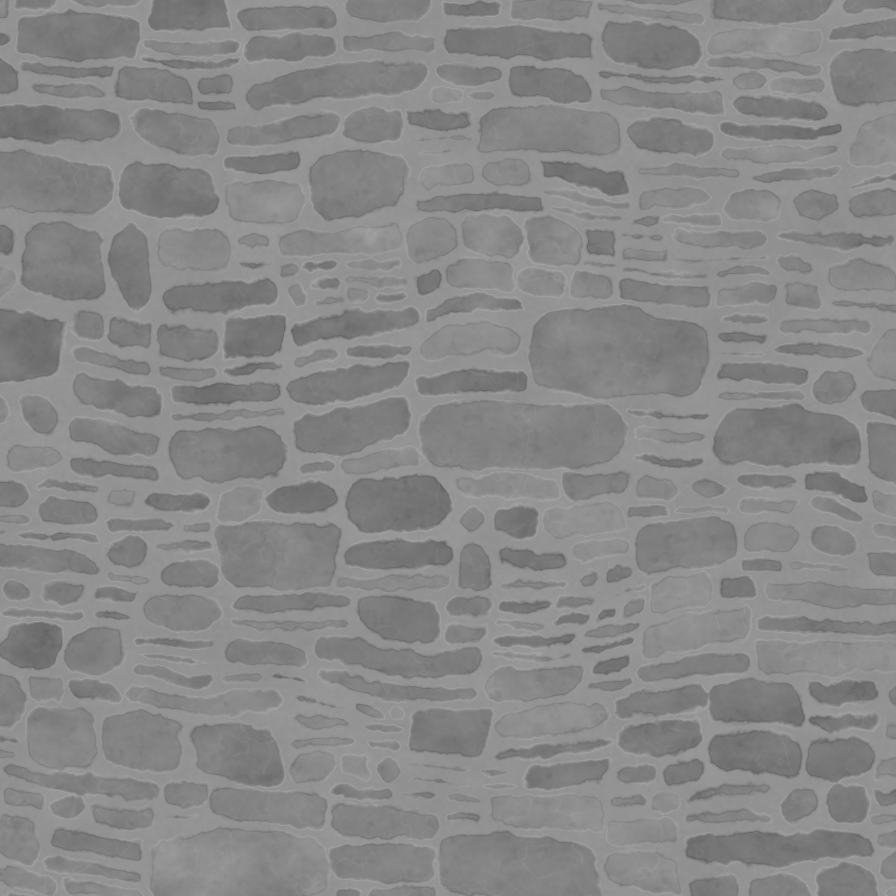
Write a Shadertoy shader that draws this texture map.

```glsl
const vec2 BLOCKS = vec2(4.0, 8.0);   // coarse blocks across the canvas
const float MORTAR_TONE = 0.575;
const float DARK_STONE = 0.462;
const float PALE_STONE = 0.552;

float hash(vec2 p) {
    vec3 q = fract(p.xyx * 0.1031);
    q += dot(q, q.yzx + 33.33);
    return fract((q.x + q.y) * q.z);
}

float noise(vec2 p) {
    vec2 i = floor(p), f = fract(p);
    f = f * f * (3.0 - 2.0 * f);
    return mix(mix(hash(i), hash(i + vec2(1, 0)), f.x),
               mix(hash(i + vec2(0, 1)), hash(i + vec2(1, 1)), f.x), f.y);
}

// Layered noise, centred on zero
float fbm(vec2 p, int octaves) {
    float sum = 0.0, amp = 0.5;
    for (int i = 0; i < octaves; i++) {
        sum += amp * (noise(p) - 0.5);
        p = mat2(1.6, 1.2, -1.2, 1.6) * p + 7.3;
        amp *= 0.55;
    }
    return sum;
}

vec2 warp(vec2 p, float frequency, vec2 amount) {
    vec2 q = p * frequency;
    return p + amount * (vec2(noise(q + 11.7), noise(q + 47.1)) - 0.5);
}

float jointAt(float k, float seed) {
    return k + 0.6 * (hash(vec2(k, seed)) - 0.5);
}

// Irregular interval holding x: index, start, end
vec3 span(float x, float seed) {
    float k = floor(x);
    k += step(jointAt(k + 1.0, seed), x) - step(x, jointAt(k, seed));
    return vec3(k, jointAt(k, seed), jointAt(k + 1.0, seed));
}

// Splits coarse blocks into stones; returns the cell corners and its id
void findCell(vec2 p, out vec2 lo, out vec2 hi, out vec2 id) {
    vec3 row = span(p.y * BLOCKS.y, 5.0);
    vec3 col = span(p.x * BLOCKS.x, row.x + 19.0);
    lo = vec2(col.y, row.y) / BLOCKS;
    hi = vec2(col.z, row.z) / BLOCKS;
    id = vec2(col.x, row.x) + 40.0;
    for (int i = 0; i < 4; i++) {
        float level = float(i);
        if (hash(id + 3.1) < 0.3 * (level - 1.0)) break;
        vec2 size = hi - lo;
        bool stacked = size.y * mix(1.7, 3.3, hash(id + 5.7)) > size.x;
        vec2 cut = mix(lo, hi, mix(0.3, 0.7, hash(id + 9.2)));
        float side = stacked ? step(cut.y, p.y) : step(cut.x, p.x);
        if (stacked) { if (side > 0.5) lo.y = cut.y; else hi.y = cut.y; }
        else         { if (side > 0.5) lo.x = cut.x; else hi.x = cut.x; }
        id += vec2(17.0, 31.0) * (level + 1.0 + side * 5.0);
    }
}

float roundBox(vec2 p, vec2 halfSize, float radius) {
    vec2 q = abs(p) - halfSize + radius;
    return length(max(q, 0.0)) + min(max(q.x, q.y), 0.0) - radius;
}

// Tilted, tapered stone kept inside its cell
float stoneDistance(vec2 p, vec2 lo, vec2 hi, vec2 id) {
    vec2 halfSize = 0.5 * (hi - lo), q = p - 0.5 * (lo + hi);
    float gap = mix(0.002, 0.008, hash(id + 13.3));
    float radius = min(halfSize.x, halfSize.y) * mix(0.2, 0.75, hash(id + 21.9));
    float cell = roundBox(q, halfSize - gap, radius);
    q.y += 0.14 * (hash(id + 27.4) - 0.5) * q.x;
    q.x += 0.5 * (hash(id + 35.8) - 0.5) * q.y;
    halfSize.y *= 1.0 - 0.3 * hash(id + 41.6) * abs(q.x) / halfSize.x;
    return max(cell, roundBox(q, halfSize - gap, radius));
}

// Thin wandering line where the noise crosses its middle
float vein(vec2 p, float width) {
    return 1.0 - smoothstep(0.0, width, abs(fbm(p, 3)));
}

void mainImage(out vec4 fragColor, in vec2 fragCoord) {
    vec2 p = fragCoord / iResolution.y;
    float pixel = 1.0 / iResolution.y;

    // Uneven courses and ragged outlines
    vec2 w = warp(p, 3.5, vec2(0.03, 0.05));
    w = warp(w, 13.0, vec2(0.022, 0.016));
    w = warp(w, 42.0, vec2(0.007, 0.006));
    vec2 lo, hi, id;
    findCell(w, lo, hi, id);
    float d = stoneDistance(w, lo, hi, id) + 0.008 * fbm(p * 90.0, 3);

    // Stone faces: own tone, blotches, pits and pale veins
    float blotch = fbm(p * vec2(22.0, 30.0) + id, 5);
    float stone = mix(DARK_STONE, PALE_STONE, hash(id + 52.5));
    float rough = mix(0.07, 0.17, hash(id + 63.1));
    stone += rough * blotch;
    stone -= 0.025 * smoothstep(0.1, 0.3, fbm(p * 75.0 + 31.0, 3));
    stone += 0.022 * vein(p * 28.0 + id, 0.025) * smoothstep(0.4, 0.7, noise(p * 17.0));

    // Mortar with soft stains
    float mortar = MORTAR_TONE + 0.05 * fbm(p * vec2(14.0, 20.0) + 90.0, 4);

    float soft = max(0.0022, pixel);
    float tone = mix(stone, mortar, smoothstep(-soft, soft, d));

    // Broken shadow inside each edge and a light lip outside it
    float patchy = smoothstep(0.35, 0.75, noise(p * 32.0 + 15.0));
    float lineWidth = max(0.0018, pixel);
    float shadow = 1.0 - smoothstep(0.0, lineWidth, abs(d + 0.0015));
    float lip = 1.0 - smoothstep(0.0, lineWidth, abs(d - 0.002));
    tone += 0.04 * lip * patchy - 0.045 * shadow * (1.0 - patchy);

    // Fine grain over everything
    tone += 0.03 * fbm(p * 210.0, 2);
    fragColor = vec4(vec3(tone), 1.0);
}
```
